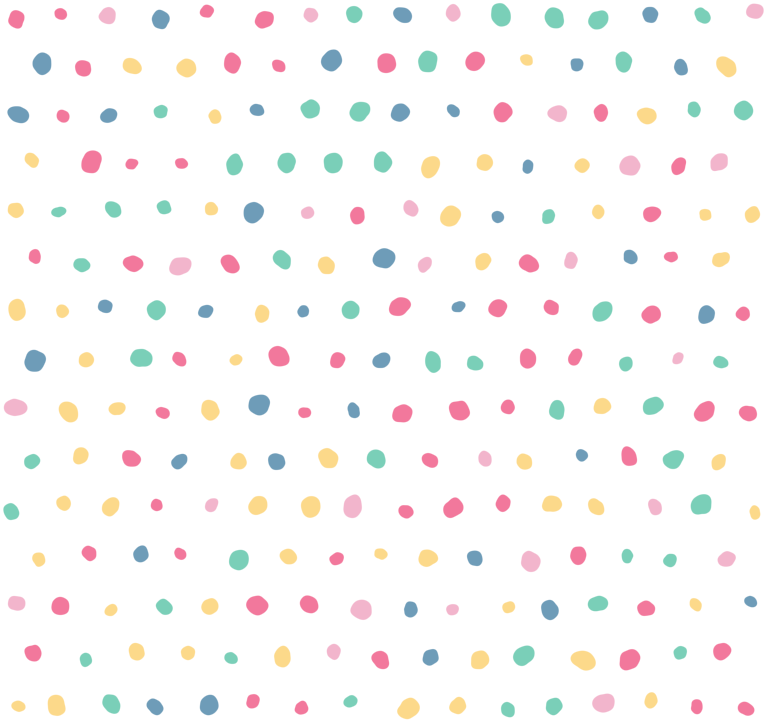
A WebGL 1 fragment shader for this pattern:

```glsl
precision highp float;

uniform vec2 u_resolution;

// Layout, with the canvas height as 1
const vec2 DOTS_PER_HEIGHT = vec2(14.755, 14.695);
const vec2 FIRST_CELL = vec2(0.235, 0.195);
const float ROWS = 15.0;
const float COLUMNS = 16.0;      // staggered rows hold one fewer
const float STAGGER = 0.5;

// Dot shape, in cells
const vec2 JITTER = vec2(0.13, 0.10);
const float RADIUS_MIN = 0.118;
const float RADIUS_MAX = 0.218;
const float STRETCH_MIN = 1.04;
const float STRETCH_MAX = 1.36;
const float WOBBLE = 0.24;
const float WOBBLE_SCALE = 0.9;
const float EDGE_PIXELS = 0.8;

// Palette
const vec3 PAPER = vec3(1.0);
const vec3 YELLOW = vec3(0.99, 0.85, 0.54);
const vec3 ROSE = vec3(0.95, 0.47, 0.61);
const vec3 GREEN = vec3(0.48, 0.81, 0.72);
const vec3 BLUE = vec3(0.43, 0.61, 0.72);
const vec3 BLUSH = vec3(0.95, 0.71, 0.80);

// Cumulative shares; blush takes the rest
const float YELLOW_END = 0.28;
const float ROSE_END = 0.54;
const float GREEN_END = 0.74;
const float BLUE_END = 0.89;

vec2 hash2(vec2 p) {
    vec3 q = fract(p.xyx * vec3(0.1031, 0.1030, 0.0973));
    q += dot(q, q.yzx + 33.33);
    return fract((q.xx + q.yz) * q.zy);
}

float cornerSlope(vec2 corner, vec2 p) {
    return dot(hash2(corner) * 2.0 - 1.0, p - corner);
}

float gradientNoise(vec2 p) {
    vec2 i = floor(p);
    vec2 f = p - i;
    vec2 u = f * f * f * (f * (f * 6.0 - 15.0) + 10.0);
    float low = mix(cornerSlope(i, p), cornerSlope(i + vec2(1.0, 0.0), p), u.x);
    float high = mix(cornerSlope(i + vec2(0.0, 1.0), p), cornerSlope(i + 1.0, p), u.x);
    return mix(low, high, u.y);
}

vec2 rotate(vec2 p, float angle) {
    float c = cos(angle);
    float s = sin(angle);
    return vec2(c * p.x - s * p.y, s * p.x + c * p.y);
}

float ellipseDistance(vec2 p, vec2 radii) {
    float k = length(p / radii);
    return k * (k - 1.0) / max(length(p / (radii * radii)), 1e-4);
}

vec3 pickColour(float t) {
    if (t < YELLOW_END) return YELLOW;
    if (t < ROSE_END) return ROSE;
    if (t < GREEN_END) return GREEN;
    if (t < BLUE_END) return BLUE;
    return BLUSH;
}

// Irregular oval with its own place, size, tilt and outline
float dotDistance(vec2 local, vec2 cell) {
    vec2 offset = (hash2(cell + 17.0) * 2.0 - 1.0) * JITTER;
    vec2 size = hash2(cell + 43.0);
    float tilt = hash2(cell + 71.0).x * 3.14159;

    vec2 p = rotate(local - offset, tilt);
    vec2 direction = p / max(length(p), 1e-4);
    float radius = mix(RADIUS_MIN, RADIUS_MAX, size.x);
    radius *= 1.0 + WOBBLE * gradientNoise(direction * WOBBLE_SCALE + cell * 5.37 + 9.0);

    float stretch = sqrt(mix(STRETCH_MIN, STRETCH_MAX, size.y));
    return ellipseDistance(p, radius * vec2(stretch, 1.0 / stretch));
}

void main() {
    // Rows count down from the top; every other row shifts half a cell
    vec2 p = vec2(gl_FragCoord.x, u_resolution.y - gl_FragCoord.y) / u_resolution.y;
    vec2 grid = p * DOTS_PER_HEIGHT + FIRST_CELL;
    float oddRow = mod(floor(grid.y), 2.0);
    grid.x -= STAGGER * oddRow;

    vec2 cell = floor(grid);
    vec2 local = grid - cell - 0.5;

    // Keep only whole dots inside the sheet
    vec2 lastCell = vec2(COLUMNS - oddRow, ROWS) - 0.5;
    vec2 inside = step(vec2(-0.5), cell) * step(cell, lastCell);

    float edge = EDGE_PIXELS * DOTS_PER_HEIGHT.y / u_resolution.y;
    float ink = 1.0 - smoothstep(-edge, edge, dotDistance(local, cell));
    ink *= inside.x * inside.y;

    vec3 colour = mix(PAPER, pickColour(hash2(cell + 101.0).x), ink);
    gl_FragColor = vec4(colour, 1.0);
}
```
